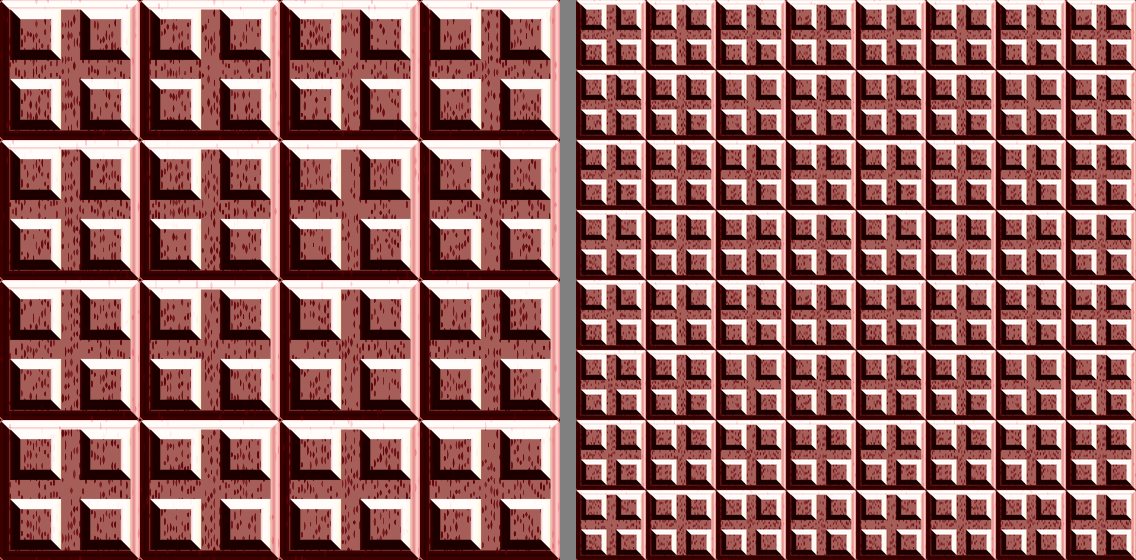
Left, the tile; right, the same tile 2 across and 2 down.
This pattern is drawn by a Shadertoy shader. Its source:

```glsl
// Four by four mitred panels, each with four bevelled square coffers and vertical grain.

const float PANELS = 4.0;
const float FRAME_WIDTH = 0.068;
const float COFFER_OUTER = 0.182;
const float COFFER_INNER = 0.109;
const vec2 COFFER_SHIFT = vec2(0.004);
const vec2 GRAIN_CELLS = vec2(192.0, 48.0);

const vec3 FACE = vec3(0.65, 0.37, 0.35);
const vec3 GRAIN = vec3(0.51, 0.14, 0.16);
const vec3 DEEP_GRAIN = vec3(0.38, 0.02, 0.05);
const vec3 WHITE = vec3(1.0, 0.99, 0.98);
const vec3 CREAM = vec3(1.0, 0.97, 0.87);
const vec3 PINK = vec3(0.95, 0.68, 0.67);
const vec3 MAROON = vec3(0.22, 0.0, 0.0);
const vec3 SHADOW = vec3(0.11, 0.0, 0.0);

float hash(vec2 p) {
    vec3 q = fract(p.xyx * vec3(0.1031, 0.1030, 0.0973));
    q += dot(q, q.yzx + 33.33);
    return fract((q.x + q.y) * q.z);
}

float maxNorm(vec2 v) {
    return max(abs(v.x), abs(v.y));
}

// Wrapping cellular grain: x is coverage, y is a random tone per streak.
vec2 grain(vec2 uv, vec2 cells) {
    vec2 g = uv * cells;
    float column = mod(floor(g.x), cells.x);
    g.y += cells.y * hash(vec2(column, 7.0));
    vec2 id = vec2(column, mod(floor(g.y), cells.y));
    float tone = hash(id + 19.0);
    vec2 radius = vec2(mix(0.30, 0.48, hash(id + 41.0)), mix(0.2, 0.45, hash(id + 73.0)));
    float d = length((fract(g) - 0.5) / radius);
    float present = step(hash(id + 3.0), 0.55);
    return vec2(present * (1.0 - smoothstep(0.65, 1.1, d)), tone);
}

// Picks the colour of the side that v faces, with smoothed mitres.
vec3 mitre(vec2 v, vec3 top, vec3 right, vec3 bottom, vec3 left, float aa) {
    vec3 side = v.x > 0.0 ? right : left;
    vec3 cap = v.y > 0.0 ? top : bottom;
    return mix(side, cap, smoothstep(-aa, aa, abs(v.y) - abs(v.x)));
}

// Frame bevel; t runs from the outer edge (0) to the inner edge (1).
vec3 frameColor(vec2 v, float t, float aa) {
    float line = smoothstep(0.68, 0.78, t) * (1.0 - smoothstep(0.86, 0.96, t));
    float rim = 1.0 - smoothstep(0.0, 0.18, t);
    vec3 top = mix(WHITE, PINK, 0.5 * line + 0.6 * rim);
    vec3 right = PINK + 0.12 * sin(t * 9.0 - 1.2) * vec3(0.4, 1.0, 1.0);
    right = mix(right, FACE, 0.4 * smoothstep(0.85, 1.0, t));
    vec3 dark = MAROON * (0.95 + 0.2 * sin(t * 9.0));
    return mitre(v, top, right, dark, dark, aa);
}

// Coffer bevel; t runs from the outer edge (0) to the sunken face (1).
vec3 cofferColor(vec2 v, float t, float aa) {
    vec3 right = mix(CREAM, WHITE, smoothstep(0.1, 0.5, t));
    right = mix(right, PINK, 0.6 * smoothstep(0.72, 1.0, t));
    vec3 left = mix(MAROON, SHADOW, smoothstep(0.05, 0.35, t));
    return mitre(v, WHITE, right, SHADOW, left, aa);
}

void mainImage(out vec4 fragColor, in vec2 fragCoord) {
    vec2 uv = fragCoord / iResolution.xy;
    float aa = 0.7 * PANELS / iResolution.y;
    vec2 panel = fract(uv * PANELS);
    vec2 streak = grain(uv, GRAIN_CELLS);

    // Grained flat face
    vec3 face = mix(FACE, mix(GRAIN, DEEP_GRAIN, streak.y), streak.x);
    vec3 color = face;

    // Four coffers
    vec2 q = (fract((panel - COFFER_SHIFT) * 2.0) - 0.5) * 0.5;
    float reach = maxNorm(q);
    float t = clamp((COFFER_OUTER - reach) / (COFFER_OUTER - COFFER_INNER), 0.0, 1.0);
    float outer = 1.0 - smoothstep(-aa, aa, reach - COFFER_OUTER);
    float inner = 1.0 - smoothstep(-aa, aa, reach - COFFER_INNER);
    float bevel = outer * (1.0 - inner);
    color = mix(color, cofferColor(q, t, aa), bevel);

    // Panel frame
    vec2 c = panel - 0.5;
    float edge = 0.5 - maxNorm(c);
    float frame = 1.0 - smoothstep(-aa, aa, edge - FRAME_WIDTH);
    color = mix(color, frameColor(c, clamp(edge / FRAME_WIDTH, 0.0, 1.0), aa), frame);

    // Faint wear carried over the bevels
    float wear = streak.x * smoothstep(0.7, 1.0, streak.y) * max(bevel * 0.25, frame);
    float pale = smoothstep(0.3, 0.6, color.g);
    color += wear * mix(vec3(0.12, 0.0, 0.01), vec3(-0.02, -0.18, -0.15), pale);

    // Small stud where four panels meet
    vec2 corner = 0.5 - abs(c);
    float stud = 1.0 - smoothstep(-aa, aa, corner.x + corner.y - 0.024);
    color = mix(color, mix(MAROON, FACE, smoothstep(0.003, 0.009, maxNorm(corner))), stud);

    fragColor = vec4(clamp(color, 0.0, 1.0), 1.0);
}
```
